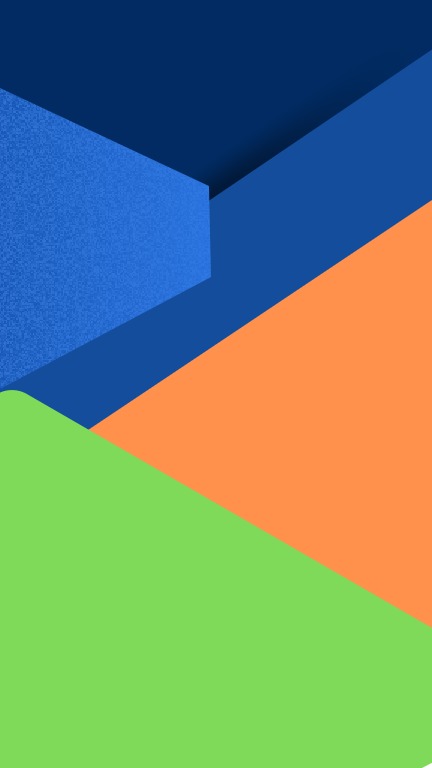
Give the GLSL for this background, as a Shadertoy shader.

```glsl
// Layered flat paper sheets: navy, blue band, grainy blue wedge, orange and rounded green.
#define NAVY vec3(0.004, 0.168, 0.384)
#define BAND vec3(0.075, 0.302, 0.608)
#define WEDGE_LEFT vec3(0.135, 0.390, 0.765)
#define WEDGE_RIGHT vec3(0.170, 0.455, 0.875)
#define ORANGE vec3(1.0, 0.570, 0.302)
#define GREEN vec3(0.494, 0.855, 0.345)
#define GRAIN_CELLS 512.0
#define GRAIN_AMOUNT 0.11
#define SHADOW_WIDTH 0.045
#define SHADOW_DEPTH 0.42
#define CORNER_CENTER vec2(0.0156, 0.4531)
#define CORNER_RADIUS 0.039

float hash(vec2 p) {
    vec3 q = fract(vec3(p.xyx) * 0.1031);
    q += dot(q, q.yzx + 33.33);
    return fract((q.x + q.y) * q.z);
}

// Signed distance to the line a-b, positive on its left side.
float leftOf(vec2 p, vec2 a, vec2 b) {
    vec2 dir = normalize(b - a);
    return dir.x * (p.y - a.y) - dir.y * (p.x - a.x);
}

// Signed distance to a downward 120 degree wedge with a rounded tip.
float roundedWedge(vec2 p) {
    vec2 edge = vec2(0.866025, -0.5);
    p.x = abs(p.x);
    float side = dot(p, vec2(0.5, 0.866025));
    float dist = length(p - edge * max(dot(p, edge), 0.0));
    return dist * (side < 0.0 ? -1.0 : 1.0) - CORNER_RADIUS;
}

// Antialiased coverage, full where the distance is negative.
float cover(float dist) {
    return clamp(0.5 - dist * iResolution.y, 0.0, 1.0);
}

void mainImage(out vec4 fragColor, in vec2 fragCoord) {
    // Height is one unit, width is 9/16.
    vec2 p = fragCoord / iResolution.xy * vec2(0.5625, 1.0);

    // Navy backdrop with the soft shadow cast by the band
    float bandDist = leftOf(p, vec2(0.2734, 0.7396), vec2(0.5625, 0.9355));
    float shadow = 1.0 - smoothstep(0.0, SHADOW_WIDTH, bandDist);
    shadow *= 1.0 - smoothstep(0.27, 0.55, p.x);
    vec3 color = NAVY * (1.0 - SHADOW_DEPTH * shadow);
    color = mix(color, BAND, cover(bandDist));

    // Blue wedge, with grain fading to the right
    vec2 upper = vec2(0.2721, 0.7578);
    vec2 lower = vec2(0.2747, 0.6393);
    float wedge = leftOf(p, vec2(0.0, 0.8854), upper);
    wedge = max(wedge, leftOf(p, upper, lower));
    wedge = max(wedge, leftOf(p, lower, vec2(0.0, 0.4935)));
    float across = clamp(p.x / lower.x, 0.0, 1.0);
    float grain = hash(floor(p * GRAIN_CELLS)) - 0.5;
    vec3 wedgeColor = mix(WEDGE_LEFT, WEDGE_RIGHT, across);
    wedgeColor += grain * GRAIN_AMOUNT * mix(1.0, 0.3, across);
    color = mix(color, wedgeColor, cover(wedge));

    // Orange sheet
    float orange = leftOf(p, vec2(0.1146, 0.4401), vec2(0.5625, 0.7396));
    color = mix(color, ORANGE, cover(orange));

    // Green sheet and the white sliver below its far edge
    color = mix(color, GREEN, cover(roundedWedge(p - CORNER_CENTER)));
    float sliver = leftOf(p, vec2(0.5495, 0.0), vec2(0.5625, 0.0068));
    color = mix(color, vec3(1.0), cover(sliver));

    fragColor = vec4(color, 1.0);
}
```
